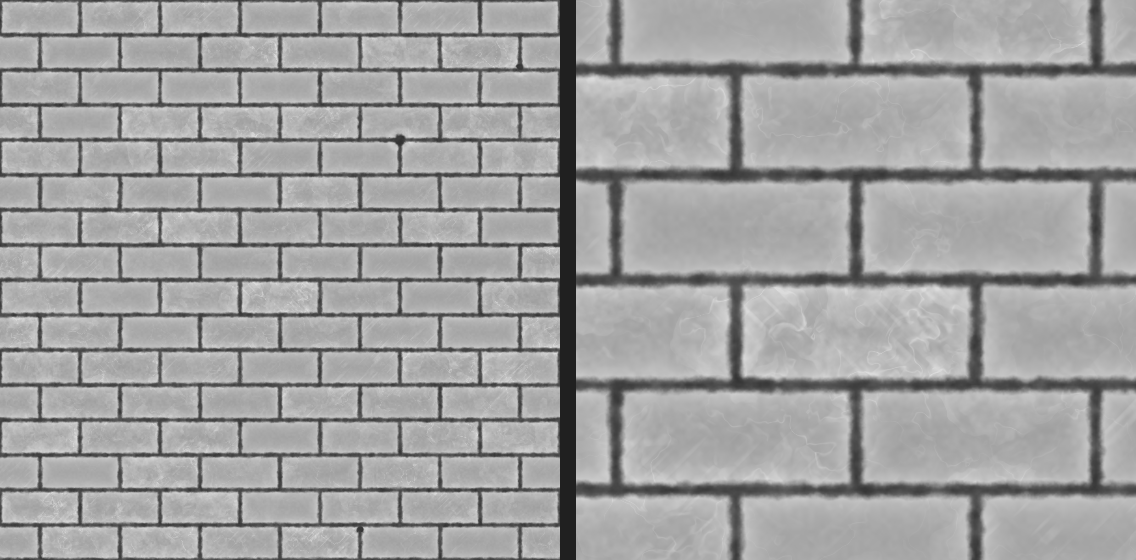
Left, the full canvas; right, a detail of the centre.
Reproduce this texture map procedurally as a Shadertoy shader.

```glsl
// Grey running-bond brick wall, 7 bricks by 16 courses, as a tiling height-like map.
// A rounded box distance per brick gives soft, crumbly dark joints and pale rims;
// wrapping noise adds flaked patches, wispy veins, hairline scratches and grain.

const vec2  BRICKS       = vec2(7.0, 16.0);
const float JOINT_HALF   = 0.0040;
const float CORNER       = 0.0015;
const float RAGGED       = 0.0040;
const float EDGE_SOFT    = 0.0023;
const float MORTAR_CORE  = 0.275;
const float MORTAR_EDGE  = 0.40;
const float BRICK_TONE   = 0.640;
const float RIM_LIFT     = 0.135;
const float RIM_WIDTH    = 0.0095;
const float PATCH_LIFT   = 0.040;
const float VEIN_LIFT    = 0.075;
const float SCRATCH_LIFT = 0.060;
const float MOTTLE       = 0.130;
const float GRAIN        = 0.040;

// Chipped joints: position in bricks and courses, then radius
const int  PIT_COUNT = 3;
const vec3 PITS[PIT_COUNT] = vec3[](
    vec3(6.5, 14.07, 0.0085), vec3(5.0, 12.0, 0.0125), vec3(4.5, 0.87, 0.0080));

float hash(vec2 p) {
    vec3 h = fract(p.xyx * 0.1031);
    h += dot(h, h.yzx + 33.33);
    return fract((h.x + h.y) * h.z);
}

// Value noise on a lattice that wraps after "period" cells
float noise(vec2 p, vec2 period) {
    vec2 i = floor(p), f = fract(p);
    f = f * f * (3.0 - 2.0 * f);
    vec2 a = mod(i, period), b = mod(i + 1.0, period);
    return mix(mix(hash(a), hash(vec2(b.x, a.y)), f.x),
               mix(hash(vec2(a.x, b.y)), hash(b), f.x), f.y);
}

float fbm(vec2 uv, float period) {
    float sum = 0.0, amp = 0.533;
    for (int i = 0; i < 4; i++) {
        sum += amp * noise(uv * period + float(i) * 17.0, vec2(period));
        period *= 2.0;
        amp *= 0.5;
    }
    return sum;
}

// Thin streaks along one diagonal; whole-number factors keep the wrap
float streaks(vec2 uv, float lean, float across, float along) {
    vec2 p = vec2(uv.x - lean * uv.y, uv.x + lean * uv.y);
    return noise(p * vec2(across, along), vec2(across, along));
}

// Narrow bright lines where the noise passes its middle value
float veins(vec2 uv, float period, float width) {
    return exp(-pow((fbm(uv, period) - 0.5) / width, 2.0));
}

float roundBox(vec2 p, vec2 halfSize, float r) {
    vec2 q = abs(p) - halfSize + r;
    return length(max(q, 0.0)) + min(max(q.x, q.y), 0.0) - r;
}

void mainImage(out vec4 fragColor, in vec2 fragCoord) {
    vec2 uv = fragCoord / iResolution.xy;
    float soft = max(EDGE_SOFT, 1.0 / iResolution.y);

    // Brick layout: even courses shift by half a brick
    vec2 grid = uv * BRICKS;
    float course = floor(grid.y);
    grid.x += 0.5 * mod(course + 1.0, 2.0);
    vec2 id = mod(floor(grid), BRICKS);
    vec2 local = (fract(grid) - 0.5) / BRICKS;
    float d = roundBox(local, 0.5 / BRICKS - JOINT_HALF, CORNER);
    float inside = max(-d, 0.0);
    d += RAGGED * (fbm(uv, 128.0) - 0.5);

    // Each brick has its own wear and scratch direction
    float wear = mix(0.15, 1.0, hash(id + 3.0));
    float scratched = smoothstep(0.45, 1.0, hash(id + 41.0));
    float lean = hash(id + 73.0) < 0.8 ? 1.0 : -1.0;
    float tone = BRICK_TONE + 0.014 * (hash(id + 97.0) - 0.5);

    // Pale rim fading into the face
    float rimNoise = fbm(uv + 0.5, 48.0);
    tone += RIM_LIFT * (0.7 + 0.6 * rimNoise) * exp(-inside / RIM_WIDTH);

    // Flaked patches with warped outlines
    vec2 warp = vec2(fbm(uv, 32.0), fbm(uv + 0.37, 32.0)) - 0.5;
    float flake = fbm(uv + 0.05 * warp, 32.0);
    float level = mix(0.64, 0.46, wear);
    float patchMask = smoothstep(level, level + 0.05, flake);
    float mottle = fbm(uv + 0.02 * warp.yx, 120.0);
    tone += PATCH_LIFT * wear * patchMask;
    tone += MOTTLE * wear * (0.5 + 0.5 * patchMask) * (mottle - 0.5);

    // Wispy veins and hairline scratches, broken up by a slower mask
    float breaks = smoothstep(0.40, 0.66, fbm(uv + 0.71, 20.0));
    float wisps = veins(uv + 0.03 * warp, 40.0, 0.016);
    tone += VEIN_LIFT * wear * breaks * wisps * (0.3 + 1.2 * mottle);
    float fine = smoothstep(0.60, 0.98, streaks(uv, lean, 230.0, 30.0));
    float hatch = smoothstep(0.60, 1.0, streaks(uv + 0.03 * warp, -lean, 210.0, 80.0));
    tone += SCRATCH_LIFT * breaks * (scratched * fine + 0.8 * wear * hatch);

    // Grain on the face
    float grain = noise(uv * 300.0, vec2(300.0)) - 0.5;
    tone += GRAIN * grain * (0.3 + 0.7 * wear);

    // Crumbly mortar, darkest along the middle of the joint
    float depth = smoothstep(0.0, JOINT_HALF, d);
    float crumbs = fbm(uv + 0.13, 96.0) - 0.5;
    float mortar = mix(MORTAR_EDGE, MORTAR_CORE, depth) + 0.20 * crumbs + 0.04 * grain;
    tone = mix(tone, mortar, smoothstep(-soft, soft, d));

    // Dark chips with a faint pale lip
    for (int i = 0; i < PIT_COUNT; i++) {
        vec2 off = uv - PITS[i].xy / BRICKS;
        off -= round(off);
        float r = length(off) + 0.006 * (mottle - 0.5);
        float size = PITS[i].z;
        tone += 0.06 * exp(-pow((r - 1.5 * size) / (0.4 * size), 2.0)) * step(d, 0.0);
        tone = mix(tone, 0.17 + 0.1 * mottle, 1.0 - smoothstep(0.5 * size, size, r));
    }

    fragColor = vec4(vec3(clamp(tone, 0.0, 0.86)), 1.0);
}
```
